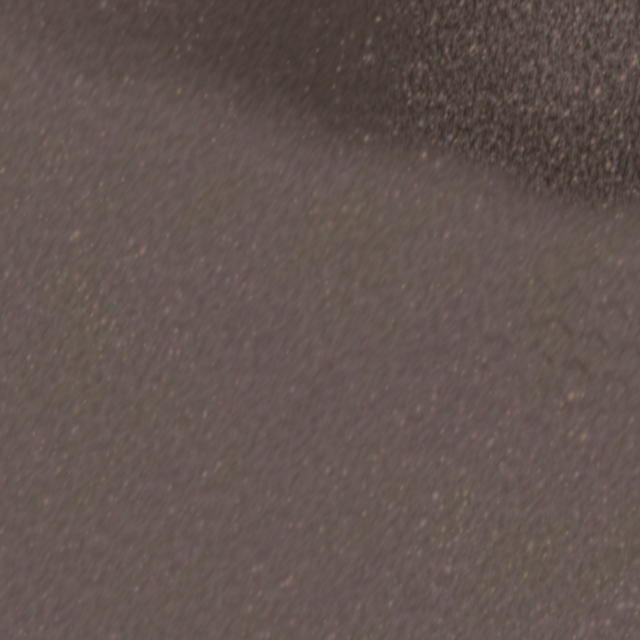
This texture is drawn by a Shadertoy shader. Its source:

```glsl
// Worn mauve-brown suede with slanted grain, pale flecks and a dark, coarse upper corner.

const vec3 MAUVE = vec3(0.408, 0.347, 0.341);
const vec3 OLIVE = vec3(0.388, 0.338, 0.308);
const vec3 SHADOW = vec3(0.292, 0.243, 0.226);
const vec3 PINK_FLECK = vec3(0.72, 0.56, 0.51);
const vec3 CREAM_FLECK = vec3(0.66, 0.60, 0.50);
const vec3 GREY_FLECK = vec3(0.58, 0.55, 0.55);

vec2 hash2(vec2 p) {
    vec3 q = fract(p.xyx * vec3(0.1031, 0.1030, 0.0973));
    q += dot(q, q.yzx + 33.33);
    return fract((q.xx + q.yz) * q.zy);
}

vec2 gradientAt(vec2 cell) {
    float angle = 6.2832 * hash2(cell).x;
    return vec2(cos(angle), sin(angle));
}

// Gradient noise, roughly -0.7 to 0.7
float gradientNoise(vec2 p) {
    vec2 i = floor(p), f = fract(p);
    vec2 u = f * f * f * (f * (f * 6.0 - 15.0) + 10.0);
    vec2 e = vec2(0.0, 1.0);
    float a = dot(gradientAt(i), f);
    float b = dot(gradientAt(i + e.yx), f - e.yx);
    float c = dot(gradientAt(i + e.xy), f - e.xy);
    float d = dot(gradientAt(i + e.yy), f - e.yy);
    return mix(mix(a, b, u.x), mix(c, d, u.x), u.y);
}

float fbm(vec2 p, int octaves) {
    float sum = 0.0, gain = 1.0;
    for (int i = 0; i < octaves; i++) {
        sum += gain * gradientNoise(p);
        p = p * 2.03 + 17.3;
        gain *= 0.55;
    }
    return sum;
}

// Fibres leaning to the right by the given slant
float grain(vec2 p, float slant, vec2 frequency) {
    return fbm(vec2(p.x - slant * p.y, p.y) * frequency + 50.0, 2);
}

float blob(vec2 p, vec2 center, vec2 radius) {
    vec2 d = (p - center) / radius;
    return exp(-dot(d, d));
}

// Soft upright flecks, one at most per cell: rgb is colour, a is cover
vec4 flecks(vec2 p, float cells, float density, vec2 radius, float seed) {
    vec4 result = vec4(0.0);
    vec2 q = p * cells, home = floor(q);
    for (int y = -1; y <= 1; y++)
    for (int x = -1; x <= 1; x++) {
        vec2 cell = home + vec2(x, y);
        vec2 place = hash2(cell + seed), kind = hash2(cell + seed + 71.0);
        vec2 d = q - cell - 0.15 - 0.7 * place;
        d.x -= 0.25 * d.y;
        d /= radius * mix(0.7, 1.2, place.x);
        float present = smoothstep(kind.x - 0.03, kind.x + 0.03, density);
        float cover = present * exp(-dot(d, d)) * mix(0.25, 1.0, kind.y * kind.y);
        vec3 tint = mix(PINK_FLECK, CREAM_FLECK, smoothstep(0.3, 0.5, place.y));
        tint = mix(tint, GREY_FLECK, smoothstep(0.65, 0.85, place.y));
        if (cover > result.a) result = vec4(tint, cover);
    }
    return result;
}

// Faint staggered arrowheads pressed into the nap
float chevrons(vec2 p, vec2 pitch) {
    p.y += 0.35 * p.x;
    vec2 q = p / pitch;
    q.x += 0.5 * mod(floor(q.y), 2.0);
    vec2 f = fract(q) - 0.5;
    return exp(-pow((f.y + abs(f.x) * 0.9 - 0.2) / 0.16, 2.0)) * smoothstep(0.5, 0.3, abs(f.x));
}

void mainImage(out vec4 fragColor, in vec2 fragCoord) {
    vec2 uv = fragCoord / iResolution.xy;

    // Regions: slanted shadow, coarse corner, worn lower right and left
    float edge = uv.y - max(0.95 - 0.31 * uv.x, 0.68) + 0.035 * fbm(uv * 5.0, 3);
    float shadow = smoothstep(-0.07, 0.07, edge) * mix(0.4, 1.0, smoothstep(0.0, 0.5, uv.x));
    float coarse = smoothstep(-0.03, 0.05, edge) * smoothstep(0.48, 0.74, uv.x);
    float lift = smoothstep(0.06, 0.24, edge) * smoothstep(0.62, 0.9, uv.x);
    float worn = blob(uv, vec2(0.86, 0.08), vec2(0.28, 0.24));
    worn += 0.6 * blob(uv, vec2(0.13, 0.5), vec2(0.18, 0.18));

    // Broad colour drift, with diagonal olive streaks
    float drift = fbm(uv * 4.0 + 9.0, 3);
    float streak = grain(uv, 0.75, vec2(17.0, 5.0));
    vec3 color = mix(MAUVE, OLIVE, smoothstep(-0.25, 0.6, drift + 0.7 * streak));
    color *= 1.0 + 0.05 * drift + 0.035 * streak;
    color = mix(color, SHADOW, shadow * (1.0 - 0.45 * lift));

    // Fine grain turns upright and stronger in the coarse corner
    float slanted = grain(uv, 0.5, vec2(85.0, 48.0));
    float upright = grain(uv, 0.12, vec2(120.0, 62.0));
    color += mix(0.042 * slanted, 0.12 * upright, coarse);
    color += 0.035 * worn * upright;
    vec2 hue = vec2(gradientNoise(uv * 55.0), gradientNoise(uv * 55.0 + 31.0));
    color += 0.012 * vec3(hue.x, -0.3 * hue.x, hue.y);

    // Pressed marks at the right
    float pressed = blob(uv, vec2(0.9, 0.46), vec2(0.14, 0.13));
    color -= 0.035 * pressed * chevrons(uv, vec2(0.06, 0.055));

    // Pale flecks, small and larger
    float patches = 0.75 + 0.8 * fbm(uv * 6.0 + 3.0, 2);
    float density = patches * (0.16 + 0.35 * worn + 0.45 * coarse);
    vec4 small = flecks(uv, 85.0, density, vec2(0.27, 0.4), 11.0);
    vec4 large = flecks(uv, 48.0, density * 0.55, vec2(0.2, 0.29), 203.0);
    float strength = 0.45 + 0.25 * coarse + 0.15 * worn;
    color = mix(color, small.rgb, small.a * strength * 0.7);
    color = mix(color, large.rgb, large.a * strength);

    fragColor = vec4(clamp(color, 0.0, 1.0), 1.0);
}
```
